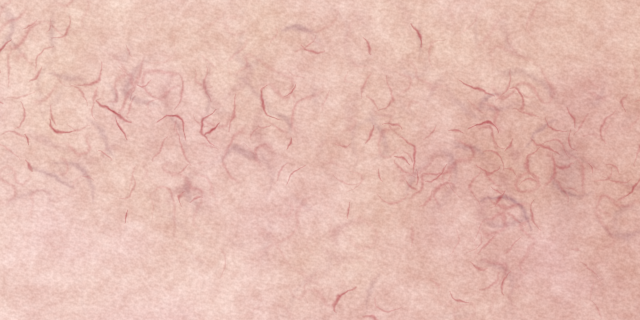
Write a Shadertoy shader that draws this texture.

```glsl
// Pale pink skin crossed by a band of fine broken veins.
// Mottled gradient noise gives the skin; scattered bent strokes and noise
// contours, all in a warped domain, give red threads and soft violet veins.

#define SKIN_LIGHT  vec3(0.945, 0.808, 0.766)
#define SKIN_DEEP   vec3(0.850, 0.660, 0.608)
#define VEIN_RED    vec3(0.680, 0.290, 0.310)
#define VEIN_VIOLET vec3(0.600, 0.420, 0.460)
#define RED_CELL     0.100
#define RED_WIDTH    0.0056
#define VIOLET_CELL  0.170
#define VIOLET_WIDTH 0.0100
#define WARP         0.023
#define MOTTLE       0.34
#define GRAIN        0.058

vec2 hash2(vec2 p) {
    vec3 q = fract(p.xyx * vec3(0.1031, 0.1030, 0.0973));
    q += dot(q, q.yzx + 33.33);
    return fract((q.xx + q.yz) * q.zy);
}

float corner(vec2 cell, vec2 offset) {
    float angle = 6.2832 * hash2(cell + 57.0).x;
    return dot(vec2(cos(angle), sin(angle)), offset);
}

// Gradient noise, roughly -0.7 to 0.7
float noise(vec2 p) {
    vec2 i = floor(p), f = p - i, e = vec2(1.0, 0.0);
    vec2 u = f * f * f * (f * (f * 6.0 - 15.0) + 10.0);
    return mix(mix(corner(i, f), corner(i + e, f - e), u.x),
               mix(corner(i + e.yx, f - e.yx), corner(i + 1.0, f - 1.0), u.x), u.y);
}

float fbm(vec2 p) {
    float sum = 0.0, amp = 1.0;
    for (int k = 0; k < 4; k++) {
        sum += amp * noise(p);
        p = mat2(1.6, 1.2, -1.2, 1.6) * p + 7.3;
        amp *= 0.5;
    }
    return sum;
}

float blob(vec2 p, vec2 center, vec2 size) {
    vec2 q = (p - center) / size;
    return exp(-dot(q, q));
}

// Where veins gather: a sloping band with a few denser clusters
float density(vec2 p) {
    float band = (p.y - mix(0.66, 0.50, 0.5 * p.x)) / 0.22;
    float d = 0.10 + 0.45 * exp(-band * band);
    d += 0.50 * blob(p, vec2(1.65, 0.52), vec2(0.32, 0.22));
    d += 0.25 * blob(p, vec2(0.60, 0.56), vec2(0.22, 0.16));
    d += 0.35 * blob(p, vec2(0.12, 0.88), vec2(0.16, 0.20));
    d += 0.30 * blob(p, vec2(1.05, 0.10), vec2(0.16, 0.16));
    d += 0.25 * blob(p, vec2(1.52, 0.15), vec2(0.16, 0.16));
    return clamp(d + 0.25 * noise(p * 4.0 + 3.0), 0.0, 1.0);
}

// One bent, tapering stroke per cell, kept according to density
float strokes(vec2 p, float size, float width, float seed) {
    vec2 home = floor(p / size);
    float ink = 0.0;
    for (int y = -1; y <= 1; y++)
    for (int x = -1; x <= 1; x++) {
        vec2 cell = home + vec2(x, y);
        vec2 place = hash2(cell + seed), form = hash2(cell + seed + 101.0);
        vec2 trait = hash2(cell + seed + 211.0);
        vec2 q = p / size - cell - place;
        float angle = 0.6 + 2.6 * form.x;
        q = mat2(cos(angle), -sin(angle), sin(angle), cos(angle)) * q;
        float halfLen = mix(0.22, 0.60, form.y);
        float bend = 3.0 * (trait.x - 0.5);
        float along = clamp(q.x, -halfLen, halfLen);
        float slope = 2.0 * bend * along;
        float across = (q.y - bend * along * along) / sqrt(1.0 + slope * slope);
        float dist = size * length(vec2(q.x - along, across));
        float taper = mix(1.0, 0.45, abs(along) / halfLen);
        float kept = smoothstep(0.0, 0.22, density((cell + place) * size) - 0.85 * trait.y);
        float strength = kept * mix(0.30, 1.0, pow(hash2(cell + seed + 307.0).x, 2.5));
        float r = dist / (width * taper);
        ink = max(ink, strength * taper * exp(-r * r));
    }
    return ink;
}

// Thin branching contours of even width
float network(vec2 p, float scale, float width) {
    float e = 0.002, n = noise(p * scale);
    vec2 slope = vec2(noise((p + vec2(e, 0.0)) * scale), noise((p + vec2(0.0, e)) * scale)) - n;
    float r = abs(n) * e / (length(slope) + 0.003) / width;
    return exp(-r * r);
}

void mainImage(out vec4 fragColor, in vec2 fragCoord) {
    vec2 p = fragCoord / iResolution.y;
    vec2 warped = p + WARP * vec2(fbm(p * 9.0 + 11.0), fbm(p * 9.0 + 41.0));
    float crowd = density(p);

    // Skin tone: deeper to the right, flushed near the veins, mottled
    float tone = 0.19 + 0.27 * (p.x - 1.0) + 0.40 * crowd;
    tone += 0.22 * blob(p, vec2(2.0, 0.1), vec2(0.6, 0.5));
    tone += MOTTLE * (fbm(p * 5.0) + fbm(p * vec2(14.0, 19.0) + 5.0) + 0.8 * fbm(p * 36.0 + 3.0));
    vec3 color = mix(SKIN_LIGHT, SKIN_DEEP, tone);
    color += vec3(0.0, 0.010, -0.014) * (fbm(p * 3.0 + 20.0) + 0.7 * p.y - 0.35);

    // Blurred veins below, then violet veins, then red threads on top
    float blush = 0.24 * strokes(warped, 1.3 * RED_CELL, 3.5 * RED_WIDTH, 191.0);
    color = mix(color, mix(VEIN_RED, VEIN_VIOLET, 0.5), blush);

    float patchy = smoothstep(-0.15, 0.40, noise(p * 6.0 + 30.0)) * crowd;
    float violet = 0.60 * strokes(warped, VIOLET_CELL, VIOLET_WIDTH, 17.0);
    violet += 0.45 * patchy * network(warped + 2.0, 6.0, 0.8 * VIOLET_WIDTH);
    violet += 0.25 * crowd * blob(warped, vec2(1.77, 0.40), vec2(0.05, 0.16));
    color = mix(color, VEIN_VIOLET, clamp(violet, 0.0, 0.75));

    float red = max(0.85 * strokes(warped, RED_CELL, RED_WIDTH, 71.0),
                    0.60 * strokes(warped + 0.037, 0.8 * RED_CELL, 0.8 * RED_WIDTH, 131.0));
    red = max(red, 0.42 * patchy * network(warped + 5.0, 11.0, RED_WIDTH));
    color = mix(color, VEIN_RED, red);

    // Fine pores, slightly slanted
    vec2 pore = mat2(0.96, 0.28, -0.28, 0.96) * p;
    color += GRAIN * (noise(pore * vec2(75.0, 110.0)) + 0.6 * noise(pore * 160.0 + 9.0));
    fragColor = vec4(color, 1.0);
}
```
